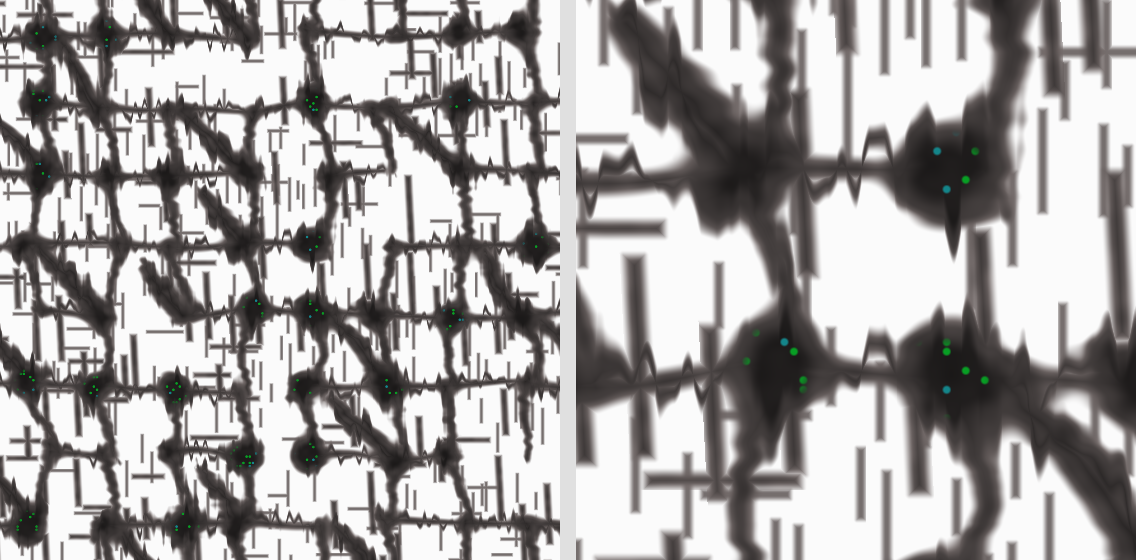
Left: the whole. Right: its middle third, enlarged.
A Shadertoy shader for this texture:

```glsl
// Worn ink lattice: dark blobs on a loose grid, joined by upright and level threads
// and short steep drags, over white with hanging strokes. Distances to all parts are
// merged, smeared upright in narrow columns for ragged ends, then shaded by depth.

const float CELLS = 8.0;                  // lattice cells along the canvas height
const vec2 JITTER = vec2(0.28, 0.14);     // node wander, in cells
const vec2 BEND = vec2(0.24, 0.12);       // slow waviness of the threads
const float BLOB_CHANCE = 0.62;
const float DRAG_CHANCE = 0.27;
const float THREAD_CHANCE = 0.8;
const float FLARE = 0.14;                 // smooth joining of parts
const float EDGE = 0.028;                 // softness of ink edges
const float SMEAR = 0.34;                 // reach of the upright raggedness
const float LEAN = 0.05;                  // sideways slant of the broad strokes
const float SPECK_GRID = 22.0;
const float SPECK_CHANCE = 0.1;
const vec3 PAPER = vec3(0.985);
const vec3 INK_TINT = vec3(1.0, 0.92, 0.91);
const float TONE_FINE = 0.40;
const float TONE_RIM = 0.42;
const float TONE_BODY = 0.25;
const float TONE_CORE = 0.12;
const vec3 SPECK_GREEN = vec3(0.03, 0.62, 0.14);
const vec3 SPECK_TEAL = vec3(0.08, 0.52, 0.54);

vec2 hash2(vec2 p) {
    vec3 q = fract(p.xyx * vec3(0.1031, 0.1030, 0.0973));
    q += dot(q, q.yzx + 33.33);
    return fract((q.xx + q.yz) * q.zy);
}

float noise(vec2 p) {
    vec2 i = floor(p), f = fract(p);
    f = f * f * (3.0 - 2.0 * f);
    float top = mix(hash2(i).x, hash2(i + vec2(1, 0)).x, f.x);
    float low = mix(hash2(i + vec2(0, 1)).x, hash2(i + vec2(1, 1)).x, f.x);
    return mix(top, low, f.y);
}

float smoothMin(float a, float b) {
    float h = max(FLARE - abs(a - b), 0.0) / FLARE;
    return min(a, b) - h * h * FLARE * 0.25;
}

// Distance to a line whose radius changes from ra to rb
float taper(vec2 p, vec2 a, vec2 b, float ra, float rb) {
    vec2 along = b - a;
    float t = clamp(dot(p - a, along) / dot(along, along), 0.0, 1.0);
    return length(p - a - along * t) - mix(ra, rb, t);
}

vec2 nodeAt(vec2 id) {
    return id + 0.5 + JITTER * (hash2(id + 17.0) - 0.5);
}

// Distance to clustered upright bars, one at most per box of the given size
float bars(vec2 p, vec2 size, float halfWidth, float chance, float seed) {
    float column = floor(p.x / size.x);
    p.y += size.y * hash2(vec2(column, seed)).x;
    vec2 id = vec2(column, floor(p.y / size.y));
    vec2 rnd = hash2(id + seed);
    float cluster = smoothstep(0.2, 0.55, noise(id * size * 0.8 + seed));
    if (hash2(id + seed + 71.0).x > chance * cluster) return 1.0;
    vec2 d = p - (id + 0.5) * size;
    d.x -= (rnd.x - 0.5) * (size.x - 2.0 * halfWidth);
    d = abs(d) - vec2(halfWidth, size.y * mix(0.2, 0.47, rnd.y));
    return length(max(d, 0.0)) + min(max(d.x, d.y), 0.0);
}

// Distance to blobs, threads and drags; x is distance, y marks speckled cores
vec2 lattice(vec2 p) {
    float dist = 1.0, core = 0.0;
    vec2 base = floor(p);
    for (int j = -2; j <= 1; j++)
    for (int i = -2; i <= 1; i++) {
        vec2 id = base + vec2(i, j);
        vec2 node = nodeAt(id), across = nodeAt(id + 1.0);
        vec2 kind = hash2(id + 41.0), link = hash2(id + 83.0), drag = hash2(id + 127.0);
        float fromNode = length(p - node);
        if (kind.x < BLOB_CHANCE) {
            dist = smoothMin(dist, fromNode - mix(0.18, 0.29, kind.y));
            if (kind.y > 0.45) core = max(core, 1.0 - smoothstep(0.12, 0.22, fromNode));
        }
        if (link.x < THREAD_CHANCE)
            dist = smoothMin(dist, taper(p, node, nodeAt(id + vec2(1, 0)), 0.07, 0.035));
        if (link.y < THREAD_CHANCE)
            dist = smoothMin(dist, taper(p, node, nodeAt(id + vec2(0, 1)) + vec2(0.14, 0), 0.085, 0.055));
        if (drag.x < DRAG_CHANCE) {
            vec2 start = mix(node, across, 0.35 * drag.y) + vec2(0.18, 0);
            dist = smoothMin(dist, taper(p, start, across, 0.1, 0.13));
        }
    }
    return vec2(dist, core);
}

void mainImage(out vec4 fragColor, in vec2 fragCoord) {
    vec2 p = fragCoord / iResolution.y * CELLS;
    p.y = CELLS - p.y;

    // Bend the lattice gently and roughen its upright sides
    vec2 bend = vec2(noise(p * 1.4 + 30.0), noise(p * 1.4 + 60.0)) - 0.5;
    vec2 q = p + BEND * bend;
    q.x += 0.06 * (noise(p * vec2(2, 13) + 90.0) - 0.5);

    // Join the lattice with a copy pulled up or down by narrow columns
    float pull = SMEAR * (noise(p * vec2(15, 1) + 150.0) - 0.5);
    vec2 ink = lattice(q);
    ink.x = min(ink.x, lattice(q + vec2(0, pull)).x);

    // Broad strokes join the body, fine ones stay paler
    vec2 slanted = vec2(p.x - LEAN * p.y, p.y) + 20.0;
    float broad = min(bars(slanted, vec2(0.36, 1.1), 0.048, 0.72, 5.0),
                      bars(p.yx + 20.0, vec2(0.5, 0.9), 0.036, 0.42, 107.0));
    float body = min(ink.x, broad);
    float fine = min(bars(p + 20.0, vec2(0.13, 0.6), 0.018, 0.42, 211.0),
                     bars(p.yx + 20.0, vec2(0.3, 0.6), 0.02, 0.28, 307.0));

    // Shade from rim to core, with slight mottling
    float depth = -body;
    float tone = mix(TONE_RIM, TONE_BODY, smoothstep(0.0, 0.06, depth));
    tone = mix(tone, TONE_CORE, smoothstep(0.055, 0.17, depth));
    tone *= 0.85 + 0.3 * noise(p * 11.0 + 400.0);
    float fineCover = 0.9 * (1.0 - smoothstep(-0.015, 0.02, fine));
    vec3 color = mix(PAPER, TONE_FINE * INK_TINT, fineCover);
    color = mix(color, tone * INK_TINT, 1.0 - smoothstep(-EDGE, EDGE, body));

    // Tiny coloured specks inside the larger blobs
    vec2 rnd = hash2(floor(p * SPECK_GRID) + 500.0);
    float dotMask = 1.0 - smoothstep(0.25, 0.55, length(fract(p * SPECK_GRID) - 0.5));
    vec3 speck = rnd.y < 0.7 ? SPECK_GREEN : SPECK_TEAL;
    color = mix(color, speck, dotMask * ink.y * step(rnd.x, SPECK_CHANCE));

    fragColor = vec4(color, 1.0);
}
```
